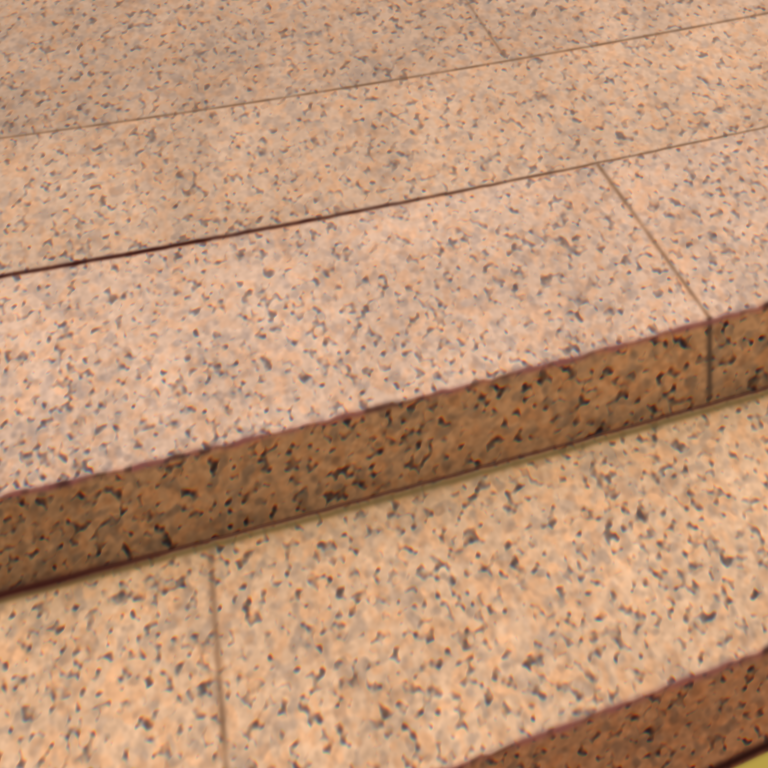
Write a WebGL 1 fragment shader that draws this texture.

```glsl
precision highp float;
uniform vec2 u_resolution;

#define GRAIN_SCALE 300.0
#define RISER_SCALE 112.0
#define SPECK_DARKNESS 0.47
#define EDGE_SOFT 0.0030
#define SLAB_FAR vec3(0.790, 0.650, 0.545)
#define SLAB_MID vec3(0.835, 0.685, 0.570)
#define STEP_TOP vec3(0.870, 0.718, 0.610)
#define LOWER_TREAD vec3(0.880, 0.710, 0.565)
#define RISER vec3(0.575, 0.405, 0.265)
#define JOINT vec3(0.53, 0.39, 0.29)
#define CREVICE vec3(0.23, 0.10, 0.08)
#define EDGE_TINT vec3(0.44, 0.25, 0.23)

float hash(vec2 p) {
  vec3 h = fract(vec3(p.xyx) * 0.1031);
  h += dot(h, h.yzx + 33.33);
  return fract((h.x + h.y) * h.z);
}

float noise(vec2 p) {
  vec2 i = floor(p), f = fract(p);
  f = f * f * (3.0 - 2.0 * f);
  return mix(mix(hash(i), hash(i + vec2(1.0, 0.0)), f.x),
             mix(hash(i + vec2(0.0, 1.0)), hash(i + vec2(1.0, 1.0)), f.x), f.y);
}

// Two turned octaves hide the lattice directions
float crystal(vec2 q) {
  vec2 a = mat2(0.82, 0.57, -0.57, 0.82) * q;
  vec2 b = mat2(0.93, -0.36, 0.36, 0.93) * q * 1.43 + 37.0;
  return 0.57 * noise(a) + 0.43 * noise(b);
}

// Height of a slightly bowed course line: offset, slope, bend
float course(float x, vec3 k) {
  return k.x + x * (k.y + x * k.z);
}

float stroke(float d, float width) {
  return exp(-d * d / (width * width));
}

float above(float d) {
  return smoothstep(-EDGE_SOFT, EDGE_SOFT, d);
}

float segment(vec2 p, vec2 a, vec2 b) {
  vec2 v = b - a;
  return length(p - a - v * clamp(dot(p - a, v) / dot(v, v), 0.0, 1.0));
}

float speck(vec2 q) {
  return smoothstep(0.53, 0.98, crystal(q));
}

// Mottling, warm and grey crystals, soft specks with faint colour fringes
vec3 granite(vec3 base, vec2 q, float strength) {
  vec3 c = base * (0.95 + 0.10 * noise(q * 0.11 + 5.0));
  c *= 1.0 + 0.17 * strength * (crystal(q * 1.1 + 71.0) - 0.5);
  float warm = smoothstep(0.35, 0.80, crystal(q * 0.7 + 17.0));
  float grey = smoothstep(0.42, 0.85, crystal(q * 0.7 + 141.0));
  c *= mix(vec3(1.0), vec3(1.03, 0.97, 0.91), warm);
  c *= mix(vec3(1.0), vec3(0.86, 0.88, 0.92), grey * strength);
  vec2 shift = vec2(0.06, 0.17);
  vec3 dark = vec3(speck(q + shift), speck(q), speck(q - shift));
  return c * (1.0 - SPECK_DARKNESS * strength * dark * vec3(1.0, 1.0, 0.9));
}

void main() {
  vec2 p = gl_FragCoord.xy / u_resolution;
  float x = p.x;

  // Signed heights above each course line, back to front
  float chip = (noise(vec2(x * 75.0, 3.0)) - 0.5) * 0.003;
  float dFar = p.y - course(x, vec3(0.820, 0.132, 0.031));
  float dBack = p.y - course(x, vec3(0.640, 0.172, 0.023)) + 0.3 * chip;
  float dEdge = p.y - course(x, vec3(0.353, 0.222, 0.028)) + chip;
  float dFoot = p.y - course(x, vec3(0.225, 0.257, 0.013)) + 0.4 * chip;
  float dLow = p.y - course(x, vec3(-0.220, 0.374, 0.0)) + chip;
  float dBase = p.y - course(x, vec3(-0.434, 0.470, 0.0));

  // Base colours of the horizontal slabs
  vec3 far = SLAB_FAR * mix(0.95, 1.06, x);
  vec3 tread = mix(SLAB_MID * mix(0.97, 1.03, x), far, above(dFar));
  tread = mix(STEP_TOP, tread, above(dBack));
  float contact = exp(-max(-dFoot, 0.0) / 0.035);
  vec3 lower = LOWER_TREAD * (1.0 - contact * vec3(0.22, 0.25, 0.34));
  tread = mix(lower, tread, above(dFoot));

  // Perspective grain on treads, upright grain on risers
  float depth = 2.9 - p.y;
  vec2 ground = vec2(x - 0.5, 2.4) / depth * GRAIN_SCALE + 200.0;
  vec2 wall = vec2(x, p.y - 0.25 * x) * RISER_SCALE + 300.0;
  vec3 col = granite(tread, ground, mix(1.1, 0.72, smoothstep(0.2, 0.95, p.y)));
  vec3 face = granite(RISER * mix(0.94, 1.07, x), wall, 1.45);
  face *= mix(0.84, 1.0, smoothstep(0.0, 0.05, dFoot));
  col = mix(col, face, above(dFoot) * above(-dEdge));
  col = mix(col, granite(RISER * vec3(0.98, 0.92, 0.92), wall, 1.45), above(-dLow));

  // Mortar joints between slabs
  float farJoint = segment(p, vec2(0.600, 1.01), vec2(0.657, 0.926));
  float topJoint = segment(p, vec2(0.779, 0.785), vec2(0.924, 0.586));
  float riserJoint = segment(p, vec2(0.924, 0.583), vec2(0.924, 0.484));
  float lowJoint = segment(p, vec2(0.273, 0.288), vec2(0.295, -0.01));
  float worn = 0.5 + 0.5 * noise(p * 55.0);
  col = mix(col, JOINT, 0.55 * worn * stroke(farJoint, 0.0022));
  col = mix(col, JOINT, 0.8 * worn * stroke(topJoint, 0.0033));
  col = mix(col, JOINT * 0.55, 0.8 * stroke(riserJoint, 0.0042));
  col = mix(col, JOINT, 0.85 * worn * stroke(lowJoint, 0.0055));
  col = mix(col, JOINT * 0.9, 0.75 * worn * stroke(dFar, 0.0020));

  // Back seam, darker and wider toward the left
  float seamFade = smoothstep(0.95, 0.25, x);
  vec3 seam = mix(JOINT * 0.9, CREVICE, seamFade);
  float seamWear = 0.75 + 0.25 * noise(vec2(x * 50.0, 31.0));
  col = mix(col, seam, seamWear * mix(0.65, 0.95, seamFade) * stroke(dBack, mix(0.002, 0.0032, seamFade)));

  // Worn reddish step edges with scattered dark chips
  float wear = 0.35 + 0.6 * noise(vec2(x * 45.0, 8.0));
  vec3 edge = EDGE_TINT * mix(1.15, 0.6, smoothstep(0.55, 0.9, noise(vec2(x * 60.0, 21.0))));
  col = mix(col, edge, wear * stroke(dEdge + 0.001, 0.0052));
  col = mix(col, edge, wear * stroke(dLow + 0.001, 0.0065));

  // Olive bed joint and dark crevice below the riser
  col = mix(col, vec3(0.43, 0.34, 0.20), 0.8 * stroke(dFoot + 0.007, 0.0055));
  float leftDark = smoothstep(0.32, 0.05, x);
  col = mix(col, CREVICE, mix(0.6, 0.95, leftDark) * stroke(dFoot, mix(0.0032, 0.0065, leftDark)));

  // Sunlit ground past the lowest riser
  col = mix(col, vec3(0.72, 0.62, 0.28), above(-dBase - 0.014));
  col = mix(col, CREVICE * 0.7, 0.95 * stroke(dBase + 0.006, 0.008));
  gl_FragColor = vec4(clamp(col, 0.0, 1.0), 1.0);
}
```
